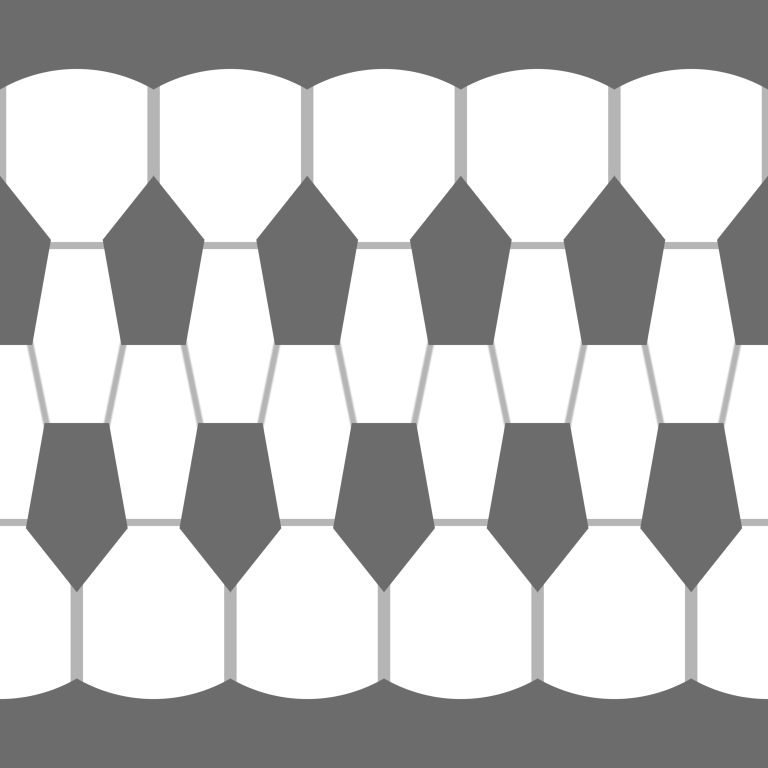
Write a Shadertoy shader that draws this pattern.

```glsl
// A band of white panels with grey pentagons, five across, closed by scalloped caps.
// The lower half is the upper half mirrored and shifted by half a repeat, so one
// folded cell holds every shape; each is a signed distance, painted back to front.

const float REPEATS = 5.0;
const vec3 WHITE = vec3(1.0);
const vec3 SEAM_GREY = vec3(0.71);
const vec3 DARK_GREY = vec3(0.424);

// Coverage of a shape, with an edge of the given half width
float fill(float dist, float edge) {
    return 1.0 - smoothstep(-edge, edge, dist);
}

// Signed distance to the line a-b, negative on its left
float halfPlane(vec2 p, vec2 a, vec2 b) {
    vec2 dir = normalize(b - a);
    return dot(p - a, vec2(dir.y, -dir.x));
}

// Fold the canvas into one half cell: x from the pentagon axis, y from the middle
vec2 foldCell(vec2 uv, float period) {
    float shift = uv.y < 0.5 ? 0.5 * period : 0.0;
    float x = mod(uv.x + shift + 0.5 * period, period) - 0.5 * period;
    return vec2(abs(x), abs(uv.y - 0.5));
}

// Pentagon symmetric about x = 0, given its base corner, shoulder and apex height
float pentagon(vec2 p, vec2 base, vec2 shoulder, float apex) {
    float side = halfPlane(p, base, shoulder);
    float roof = halfPlane(p, shoulder, vec2(0.0, apex));
    return max(max(side, roof), base.y - p.y);
}

// Slanted bar through (x0, 0), leaning toward the axis, cut off at a height
float slantedBar(vec2 p, float x0, float slope, float halfWidth, float top) {
    float across = abs(p.x - x0 + slope * p.y) / sqrt(1.0 + slope * slope);
    return max(across - halfWidth, p.y - top);
}

// Region beyond the circular arcs that crown the panels
float scallopedCap(vec2 p, float period, float crown) {
    float radius = period;
    vec2 q = vec2(p.x - 0.5 * period, max(p.y - crown + radius, 0.0));
    return radius - length(q);
}

void mainImage(out vec4 fragColor, in vec2 fragCoord) {
    float period = 1.0 / REPEATS;
    float edge = 0.7 / min(iResolution.x, iResolution.y);
    vec2 p = foldCell(fragCoord / iResolution.xy, period);

    // Seams: upright, level and soft slanted bars
    float upright = max(p.x - 0.0081, 0.25 - p.y);
    float level = abs(p.y - 0.1803) - 0.0046;
    float slanted = slantedBar(p, 0.25 * period, 0.205, 0.0042, 0.07);
    float seams = max(fill(min(upright, level), edge),
                      fill(slanted, max(edge, 0.0022)));

    // Dark pentagons and the scalloped border
    float patch5 = pentagon(p, vec2(0.0419, 0.0508), vec2(0.0663, 0.1878), 0.2712);
    float cap = scallopedCap(p, period, 0.4102);

    vec3 color = mix(WHITE, SEAM_GREY, seams);
    color = mix(color, DARK_GREY, fill(min(patch5, cap), edge));
    fragColor = vec4(color, 1.0);
}
```
